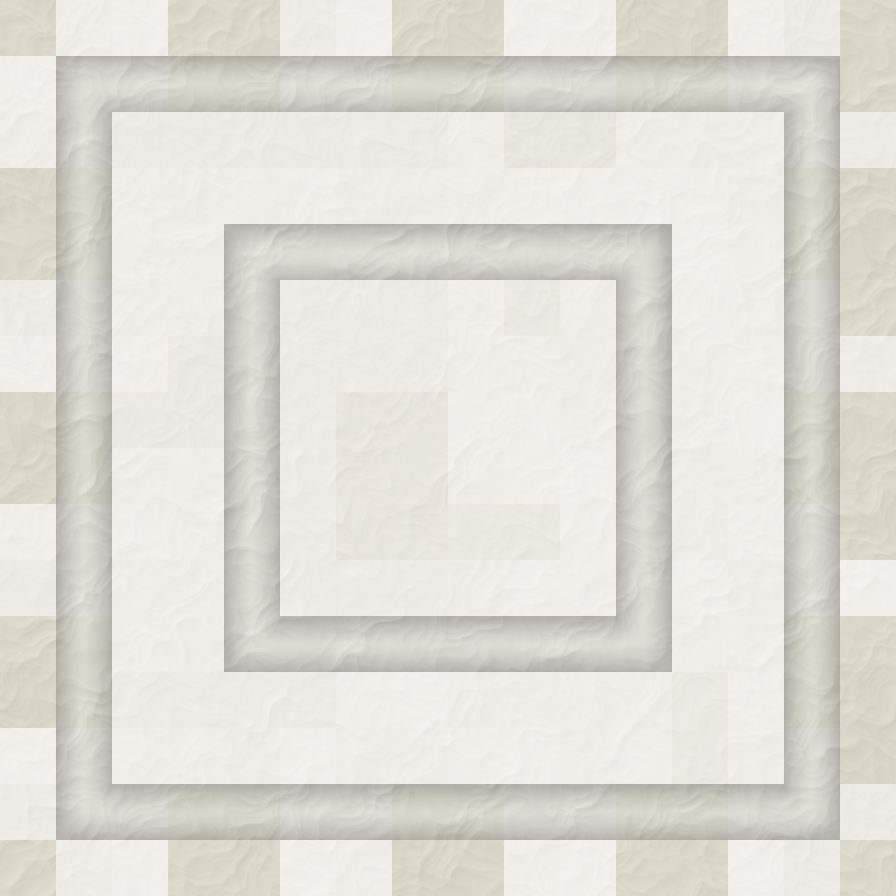
This background is drawn by a WebGL 1 fragment shader. Its source:

```glsl
precision highp float;
// Nested square grooves in pale embossed paper, framed by a beige checker border.

uniform vec2 u_resolution;

const float GRID = 16.0;
const vec3 WHITE = vec3(0.942, 0.938, 0.920);
const vec3 BLUSH = vec3(0.912, 0.893, 0.870);
const vec3 BEIGE = vec3(0.855, 0.842, 0.788);
const vec3 GROOVE = vec3(0.875, 0.860, 0.838);

vec2 hash2(vec2 p) {
  vec2 k = vec2(dot(p, vec2(127.1, 311.7)), dot(p, vec2(269.5, 183.3)));
  return fract(sin(k) * 43758.5);
}

// Squared distance to the nearest scattered point
float cellular(vec2 p) {
  vec2 base = floor(p);
  float nearest = 4.0;
  for (int j = -1; j <= 1; j++) {
    for (int i = -1; i <= 1; i++) {
      vec2 cell = base + vec2(float(i), float(j));
      vec2 d = cell + hash2(cell) - p;
      nearest = min(nearest, dot(d, d));
    }
  }
  return nearest;
}

// Crumpled paper height: warped cellular noise at two scales
float paperHeight(vec2 uv) {
  vec2 warp = sin(uv.yx * vec2(47.0, 53.0) + 2.0 * sin(uv * 31.0));
  warp += 0.5 * sin(uv.yx * vec2(131.0, 117.0) + uv * 60.0);
  vec2 p = uv + 0.009 * warp;
  return cellular(p * 30.0) + 0.45 * cellular(p * 68.0 + 9.0);
}

// Relief lit from the upper left
float emboss(vec2 uv) {
  vec2 towardLight = vec2(-0.0016, 0.0022);
  float slope = paperHeight(uv) - paperHeight(uv + towardLight);
  return clamp(slope, -0.25, 0.25);
}

float boxDistance(vec2 p, float halfSize) {
  vec2 d = abs(p) - halfSize;
  return length(max(d, 0.0)) + min(max(d.x, d.y), 0.0);
}

float inside(float d, float aa) {
  return 1.0 - smoothstep(-aa, aa, d);
}

// Band repeating every four cells
float stripe(float x, float center, float halfWidth, float aa) {
  return inside(abs(mod(x, 4.0) - center) - halfWidth, aa);
}

float block(vec2 g, vec2 lo, vec2 hi, float aa) {
  vec2 d = abs(g - 0.5 * (lo + hi)) - 0.5 * (hi - lo);
  return inside(max(d.x, d.y), aa);
}

float falloff(float d) {
  return pow(1.0 - clamp(d / 0.52, 0.0, 1.0), 1.5);
}

// Shade of a groove: inset shadow from its rim, drop shadow from its panel
float grooveShade(vec2 q, float outerHalf, float innerHalf) {
  vec2 rim = outerHalf - abs(q);
  float rimShadow = 1.0 - (1.0 - falloff(rim.x)) * (1.0 - falloff(rim.y));
  float dropShadow = falloff(max(boxDistance(q + vec2(0.0, 0.05), innerHalf), 0.0));
  return (1.0 - 0.19 * rimShadow) * (1.0 - 0.18 * dropShadow);
}

// Warm blocks laid over the panels, g counted in cells from the top left
float panelBlush(vec2 g, float aa) {
  float t = 0.35 * block(g, vec2(5, 5), vec2(8, 11), aa);
  t = max(t, 0.95 * block(g, vec2(6, 7), vec2(8, 10), aa));
  t = max(t, 0.70 * block(g, vec2(8, 9), vec2(10, 10), aa));
  t = max(t, 0.60 * block(g, vec2(9, 5), vec2(10, 6), aa));
  t = max(t, 0.90 * block(g, vec2(9, 2), vec2(11, 3), aa));
  t = max(t, 0.40 * block(g, vec2(2, 2), vec2(8, 3), aa));
  t = max(t, 0.50 * block(g, vec2(2, 7), vec2(4, 8), aa));
  t = max(t, 0.50 * block(g, vec2(3, 6), vec2(4, 7), aa));
  t = max(t, 0.60 * block(g, vec2(12, 12), vec2(13, 14), aa));
  return max(t, 0.35 * block(g, vec2(2, 12), vec2(6, 13), aa));
}

void main() {
  vec2 uv = gl_FragCoord.xy / u_resolution;
  vec2 q = (uv - 0.5) * GRID;
  vec2 g = vec2(uv.x, 1.0 - uv.y) * GRID;
  float aa = 0.5 * GRID / min(u_resolution.x, u_resolution.y);
  float ring = max(abs(q.x), abs(q.y));
  vec2 tone = hash2(floor(g) + 3.0);

  // Checker stripes run along whichever side is nearest
  bool horizontal = abs(q.y) > abs(q.x);
  float light = stripe(horizontal ? g.x : g.y, 2.0, 1.0, aa);
  float rightLight = stripe(g.y, 2.5, 0.5, aa);
  float borderLight = (!horizontal && q.x > 0.0) ? rightLight : light;

  vec3 paleBorder = mix(WHITE, BLUSH, 0.5 * tone.x * tone.x);
  vec3 border = mix(BEIGE + 0.012 * (tone.y - 0.5), paleBorder, borderLight);
  vec3 panel = mix(WHITE, BLUSH, max(panelBlush(g, aa), 0.22 * tone.x));
  vec3 outerGroove = mix(mix(GROOVE, BEIGE, 0.65), GROOVE, light);

  // Stack the squares from the border inward
  vec3 color = mix(border, outerGroove * grooveShade(q, 7.0, 6.0), inside(ring - 7.0, aa));
  color = mix(color, panel, inside(ring - 6.0, aa));
  color = mix(color, GROOVE * grooveShade(q, 4.0, 3.0), inside(ring - 4.0, aa));
  color = mix(color, panel, inside(ring - 3.0, aa));

  // Paper grain shows more on the darker surfaces
  float grain = mix(0.16, 0.07, smoothstep(0.82, 0.93, color.g));
  gl_FragColor = vec4(color + grain * emboss(uv), 1.0);
}
```
